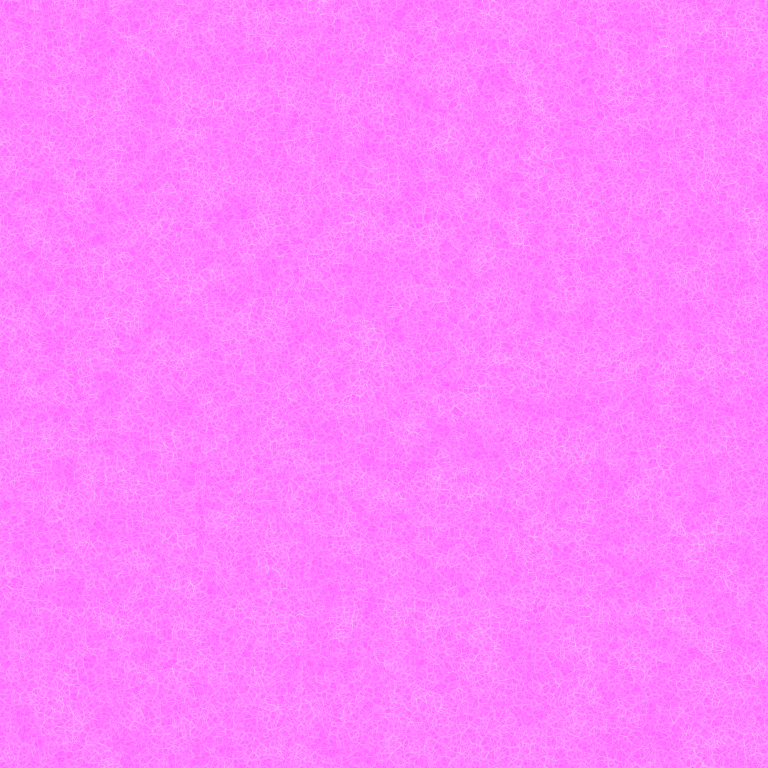
Reproduce this texture procedurally as a three.js fragment shader.

```glsl
// Pink fibrous paper: a fine web of pale hairlines over a magenta ground.
// Three warped Voronoi border webs of different cell size are summed with
// slightly tinted cells, and fractal gradient noise adds faint clouds.

#define WEB_SCALE 72.0       // cells across the canvas in the coarsest web
#define WEB_STEP 1.5         // scale ratio between webs
#define LINE_WIDTH 0.0014    // half width of a hairline
#define LINE_GAIN 0.070      // brightness of one hairline
#define LINE_VARIATION 0.8   // how far clouds strengthen the lines
#define CELL_TINT 0.040      // spread of green between cells of one web
#define WARP_SCALE 38.0
#define WARP_AMOUNT 0.006
#define CLOUD_SCALE 18.0
#define CLOUD_GAIN 0.062
#define GROUND_GREEN 0.448   // green level between the lines

varying vec2 vUv;

vec2 hash22(vec2 p) {
  vec3 q = fract(vec3(p.xyx) * vec3(0.1031, 0.1030, 0.0973));
  q += dot(q, q.yzx + 33.33);
  return fract((q.xx + q.yz) * q.zy);
}

// Gradient noise, roughly -0.7 to 0.7
float cornerRamp(vec2 corner, vec2 offset) {
  float angle = 6.2832 * hash22(corner).x;
  return dot(vec2(cos(angle), sin(angle)), offset);
}

float gradientNoise(vec2 p) {
  vec2 i = floor(p);
  vec2 f = fract(p);
  vec2 u = f * f * f * (f * (f * 6.0 - 15.0) + 10.0);
  vec2 e = vec2(1.0, 0.0);
  float low = mix(cornerRamp(i, f), cornerRamp(i + e.xy, f - e.xy), u.x);
  float high = mix(cornerRamp(i + e.yx, f - e.yx), cornerRamp(i + e.xx, f - e.xx), u.x);
  return mix(low, high, u.y);
}

float fractalNoise(vec2 p) {
  float sum = 0.0;
  float amplitude = 0.5;
  for (int octave = 0; octave < 4; octave++) {
    sum += amplitude * gradientNoise(p);
    p = mat2(1.6, 1.2, -1.2, 1.6) * p + 17.3;
    amplitude *= 0.6;
  }
  return sum;
}

// x: distance to the nearest Voronoi border in cell units, y: random cell value
vec2 voronoi(vec2 p) {
  vec2 cell = floor(p);
  vec2 f = fract(p);
  vec2 nearest = vec2(0.0);
  vec2 owner = cell;
  float nearestSq = 8.0;
  for (int y = -1; y <= 1; y++) {
    for (int x = -1; x <= 1; x++) {
      vec2 g = vec2(float(x), float(y));
      vec2 r = g + hash22(cell + g) - f;
      if (dot(r, r) < nearestSq) {
        nearestSq = dot(r, r);
        nearest = r;
        owner = cell + g;
      }
    }
  }
  float border = 8.0;
  for (int y = -2; y <= 2; y++) {
    for (int x = -2; x <= 2; x++) {
      vec2 g = vec2(float(x), float(y));
      vec2 r = g + hash22(cell + g) - f;
      vec2 across = r - nearest;
      if (dot(across, across) > 0.0001) {
        border = min(border, dot(0.5 * (nearest + r), normalize(across)));
      }
    }
  }
  return vec2(border, hash22(owner + 191.0).x);
}

// Overlapping webs, each turned and scaled; x: line sum, y: centred tint sum
vec2 fibreWebs(vec2 p) {
  vec2 sum = vec2(0.0);
  float scale = WEB_SCALE;
  mat2 turn = mat2(0.8, 0.6, -0.6, 0.8);
  for (int web = 0; web < 3; web++) {
    vec2 v = voronoi(p * scale + 40.0);
    sum += vec2(1.0 - smoothstep(0.0, LINE_WIDTH, v.x / scale), v.y - 0.5);
    p = turn * p + 0.37;
    scale *= WEB_STEP;
  }
  return sum;
}

void main() {
  // Bend the webs so cells become uneven and stretched
  vec2 warp = vec2(gradientNoise(vUv * WARP_SCALE + 5.0),
                   gradientNoise(vUv * WARP_SCALE + 71.0));
  float clouds = fractalNoise(vUv * CLOUD_SCALE + 3.0);
  vec2 webs = fibreWebs(vUv + WARP_AMOUNT * warp);

  float green = GROUND_GREEN + CLOUD_GAIN * clouds + CELL_TINT * webs.y
              + LINE_GAIN * webs.x * (1.0 + LINE_VARIATION * clouds);
  gl_FragColor = vec4(1.0, clamp(green, 0.0, 1.0), 1.0, 1.0);
}
```
